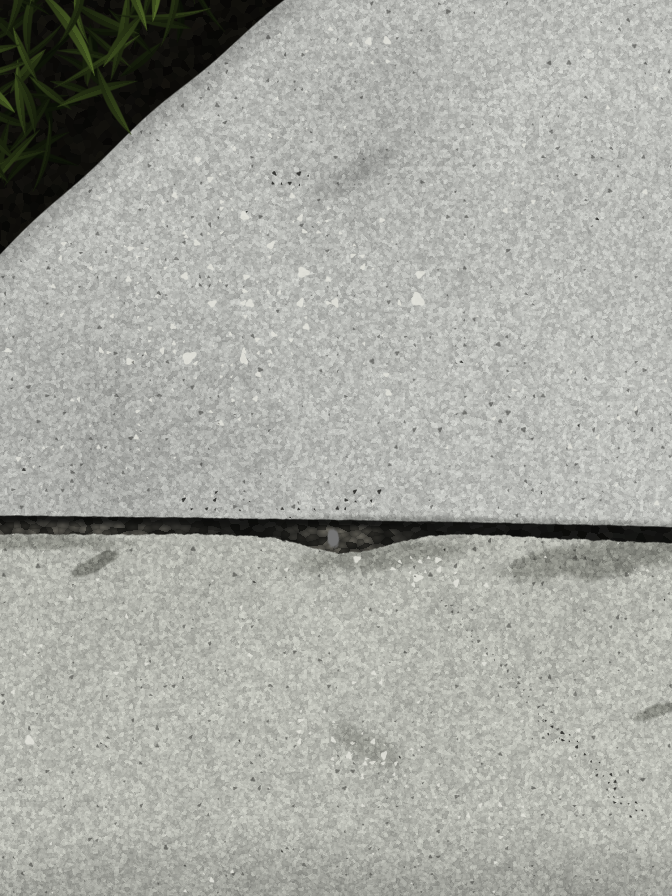
Reproduce this texture procedurally as a Shadertoy shader.

```glsl
// Weathered concrete slabs with a dirty joint, pale chips, a fine crack and a grassy corner.
vec2 hash2(vec2 p) {
    vec3 a = fract(p.xyx * vec3(.1031, .103, .0973));
    a += dot(a, a.yzx + 33.33);
    return fract((a.xx + a.yz) * a.zy);
}
mat2 rot(float a) { return mat2(cos(a), -sin(a), sin(a), cos(a)); }

// Layered sines, roughly -1 to 1
float mottle(vec2 p) {
    float sum = 0., amp = .5;
    for (int i = 0; i < 5; i++) {
        sum += amp * sin(p.x + 1.7 * sin(p.y)) * cos(p.y * .8 + sin(p.x * .7));
        p = rot(1.1) * p * 1.9 + 2.3;
        amp *= .62;
    }
    return sum;
}
// Cellular noise: nearest distance and that cell's random value
vec2 cellular(vec2 p) {
    vec2 best = vec2(9., 0.);
    for (int k = 0; k < 9; k++) {
        vec2 cell = floor(p) + vec2(k % 3 - 1, k / 3 - 1), h = hash2(cell);
        float d = length(cell + h - p);
        if (d < best.x) best = vec2(d, fract(h.x * 7.3 + h.y * 3.1));
    }
    return best;
}
float segment(vec2 p, vec2 a, vec2 b) {
    vec2 d = b - a;
    return length(p - a - d * clamp(dot(p - a, d) / dot(d, d), 0., 1.));
}
// Irregular flakes scattered around the segment a-b
float chips(vec2 p, float scale, vec2 a, vec2 b, float spread, float density) {
    vec2 g = p * scale, id = floor(g), h = hash2(id + scale), k = hash2(id + scale + 57.);
    float away = segment((id + .5) / scale, a, b) / spread;
    if (k.x > density * exp(-away * away)) return 0.;
    vec2 q = rot(h.x * 6.28) * (g - id - .33 - .34 * h);
    q.y *= 1. + .9 * k.y;
    float radius = mix(.1, .29, h.y * h.y) * (1. + .2 * sin(3. * atan(q.y, q.x) + 9. * h.x));
    float aa = scale / iResolution.y;
    return smoothstep(aa, -aa, length(q) - radius);
}
float stain(vec2 p, vec2 centre, vec2 size, float angle, float soft) {
    float d = length(rot(angle) * (p - centre) / size) + .4 * mottle(p * 75.);
    return smoothstep(1. + soft, 1. - soft, d);
}
// Signed distance past the slanted slab edge, positive in the grass
float lawnEdge(vec2 p) {
    return dot(p - vec2(0., .716), vec2(-.665, .747)) - .005 * sin(p.x * 9.8) - .0015 * sin(p.x * 47.);
}
// Layers of bent, tapered blades
vec3 grass(vec3 col, vec2 p) {
    for (int n = 0; n < 54; n++) {
        float layer = float(n / 9), depth = layer / 5., scale = 19. - 3. * depth;
        vec2 g = p * scale + 7.7 * layer;
        vec2 id = floor(g) + vec2(n % 3 - 1, n / 3 % 3 - 1);
        vec2 h = hash2(id + 31. * layer), v = hash2(id + 91.), root = id + h;
        if (lawnEdge((root - 7.7 * layer) / scale) < .034 + .02 * v.y) continue;
        vec2 q = rot(6.28 * fract(h.x * 5. + v.x)) * (g - root);
        q.y += (v.y - .5) * .6 * q.x * q.x;
        float t = q.x / mix(.5, .95, v.x), aa = scale / iResolution.y;
        float width = mix(.045, .1, h.y) * (1. - t * t);
        float mask = smoothstep(aa, -aa, abs(q.y) - width) * step(abs(t), 1.);
        float light = depth * mix(.3, 1., v.y) * (.75 + .25 * t);
        vec3 blade = mix(vec3(.045, .065, .025), vec3(.34, .43, .17), light);
        col = mix(col, blade * (q.y > 0. ? 1.12 : .88), mask);
    }
    return col;
}
vec3 concrete(vec2 p, float lower) {
    vec2 d = p - vec2(.12, .5), grain = cellular(p * 210.);
    float tone = mix(.725, .705, lower) + .022 * mottle(p * 9.) + .012 * mottle(p * 45.);
    tone -= .07 * (1. - lower) * exp(-28. * dot(d, d));
    tone -= .09 * smoothstep(.085, 0., p.y + .015 * mottle(p * 14.));
    tone -= .035 * stain(p, vec2(.4, .87), vec2(.09), 0., .8);
    tone -= .08 * stain(p, vec2(.4, .807), vec2(.045, .014), .6, .7);
    tone += .12 * (grain.y - .5) + .09 * (cellular(p * 400.).y - .5) + .06 * (.45 - grain.x);
    return tone * vec3(1., 1.008, mix(.985, .965, lower));
}
void mainImage(out vec4 fragColor, in vec2 fragCoord) {
    vec2 p = fragCoord / iResolution.y, mid = vec2(.37, .5);
    float px = 1. / iResolution.y, rough = mottle(vec2(p.x * 130., 2.));
    // Joint borders with a broken hollow
    float top = .4245 - .0085 * p.x - .011 * p.x * p.x + .0007 * rough;
    float u = (p.x - .385) / .062, hollow = exp(-u * u);
    float bottom = .4035 - .009 * smoothstep(.5, .75, p.x) - .021 * hollow + .0018 * rough;
    float lower = step(p.y, (top + bottom) * .5);
    vec3 col = concrete(p, lower);
    // Damp patches and the shaded lip
    float damp = .17 * stain(p, vec2(.67, .377), vec2(.105, .021), .12, .3)
        + .16 * stain(p, vec2(.05, .395), vec2(.09, .009), 0., .4)
        + .2 * stain(p, vec2(.107, .37), vec2(.028, .008), .45, .25)
        + .15 * stain(p, vec2(.43, .38), vec2(.09, .014), .1, .5)
        + .2 * stain(p, vec2(.735, .207), vec2(.027, .006), .3, .4)
        + .12 * stain(p, vec2(.41, .165), vec2(.035, .015), -.5, .6);
    col -= damp * lower;
    col -= (1. - lower) * .16 * smoothstep(.009, .001, p.y - top) * smoothstep(.28, .42, p.x);
    // Pale chips
    float pale = chips(p, 31., vec2(.19, .655), vec2(.31, .7), .095, .38);
    pale = max(pale, chips(p, 75., vec2(.19, .655), vec2(.31, .7), .11, .25));
    pale = max(pale, chips(p, 52., vec2(.425, .94), vec2(.445, .95), .017, .7));
    pale = max(pale, chips(p, 44., vec2(.39, .366), vec2(.52, .365), .015, .8));
    pale = max(pale, chips(p, 62., vec2(.46, .36), vec2(.5, .362), .02, 1.));
    pale = max(pale, chips(p, 55., vec2(.375, .172), vec2(.42, .152), .016, 1.));
    pale = max(pale, chips(p, 85., vec2(.33, .195), vec2(.57, .075), .017, .5));
    pale = max(pale, chips(p, 95., mid, mid, 3., .035));
    col = mix(col, vec3(.89, .89, .86), pale * .88);
    // Pits, crumbs and the dotted crack
    vec2 bend = p + vec2(.003 * sin(p.y * 70.), 0.);
    float dark = .55 * chips(p, 105., mid, mid, 3., .085);
    dark = max(dark, chips(p, 110., vec2(.2, .433), vec2(.42, .438), .011, .5));
    dark = max(dark, chips(p, 100., vec2(.3, .8), vec2(.345, .798), .008, .8));
    dark = max(dark, .6 * chips(bend, 150., vec2(.495, .33), vec2(.61, .2), .005, .9));
    dark = max(dark, chips(bend, 130., vec2(.61, .195), vec2(.715, .09), .006, 1.));
    col = mix(col, vec3(.13, .13, .12), dark * .85);
    // Joint debris under the slab's shadow
    vec2 bits = cellular(p * vec2(105., 150.));
    float litter = max(hollow, .75 * smoothstep(.33, .1, p.x)) * smoothstep(.003, .013, top - p.y);
    vec3 fill = vec3(.045, .046, .04) + .065 * bits.y;
    fill += litter * vec3(.27, .26, .235) * (.35 + bits.y) * (1. - .6 * bits.x);
    fill = mix(fill, vec3(.45), stain(p, vec2(.372, .4), vec2(.007, .014), .15, .2));
    col = mix(col, fill, smoothstep(px, -px, p.y - top) * smoothstep(-px, px, p.y - bottom));
    // Soil strip and grass
    float edge = lawnEdge(p);
    col *= 1. - .16 * smoothstep(-.035, 0., edge);
    vec3 soil = vec3(.05, .047, .036) * (.5 + cellular(p * 120.).y);
    col = mix(col, soil, smoothstep(-px, px, edge));
    if (edge > -.05) col = grass(col, p);
    fragColor = vec4(col, 1.);
}
```
